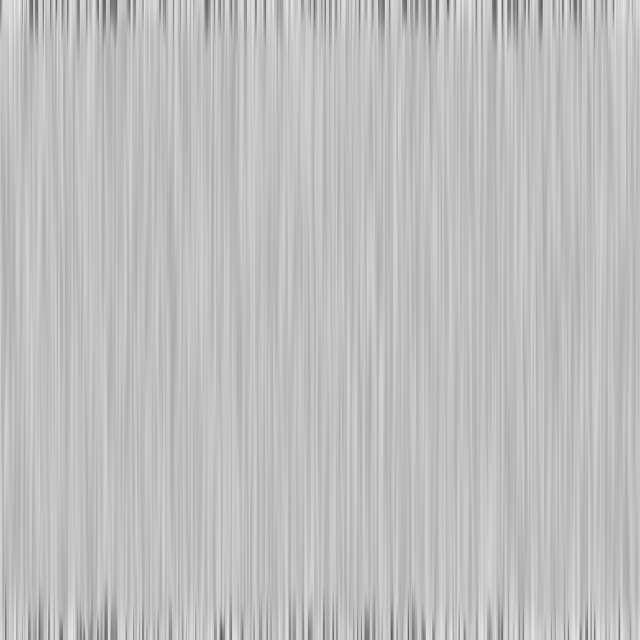
A WebGL 1 fragment shader for this texture:

```glsl
precision highp float;

uniform vec2 u_resolution;

const float BASE_GREY = 0.75;
const float SHADOW_DEPTH = 0.4;
const float EDGE_LIGHT = 0.065;

float hash(vec2 p) {
  return fract(sin(dot(p, vec2(127.1, 311.7))) * 43758.5453);
}

// Smooth random tone running along a single column
float columnTone(float column, float y, float seed) {
  float shifted = y + 7.0 * hash(vec2(column, seed));
  float cell = floor(shifted);
  float t = smoothstep(0.0, 1.0, shifted - cell);
  vec2 key = vec2(column + seed * 17.0, cell);
  return mix(hash(key), hash(key + vec2(0.0, 1.0)), t);
}

// Long vertical fibres, centred on zero
float fibres(vec2 uv, vec2 density, float seed) {
  vec2 p = uv * density;
  float column = floor(p.x);
  float t = smoothstep(0.0, 1.0, p.x - column);
  float left = columnTone(column, p.y, seed);
  float right = columnTone(column + 1.0, p.y, seed);
  return mix(left, right, t) - 0.5;
}

// One-dimensional value noise across the width
float lineNoise(float x, float seed) {
  float cell = floor(x);
  float t = smoothstep(0.0, 1.0, x - cell);
  return mix(hash(vec2(cell, seed)), hash(vec2(cell + 1.0, seed)), t);
}

// Tone change from dark streaks and pale gaps fading in from one border
float borderStreaks(float x, float depth, float seed) {
  float grain = 0.85 * lineNoise(x * 340.0, seed)
              + 0.15 * lineNoise(x * 120.0, seed + 3.0);
  float dark = smoothstep(0.45, 0.95, grain);
  float spread = 0.6 * lineNoise(x * 250.0, seed + 5.0)
               + 0.4 * lineNoise(x * 80.0, seed + 9.0);
  float reach = mix(0.025, 0.14, spread);
  float fade = 1.0 - smoothstep(0.0, reach, depth);
  return fade * (EDGE_LIGHT - SHADOW_DEPTH * dark);
}

void main() {
  vec2 uv = gl_FragCoord.xy / u_resolution;

  // Brushed body, with fine and medium fibres
  float body = 0.13 * fibres(uv, vec2(390.0, 5.0), 1.0)
             + 0.045 * fibres(uv, vec2(230.0, 4.0), 2.0);

  // Contrast rises gently towards the top and bottom
  float depth = min(uv.y, 1.0 - uv.y);
  float contrast = 1.0 + 0.35 * (1.0 - smoothstep(0.0, 0.25, depth));

  float tone = BASE_GREY + body * contrast;
  tone += borderStreaks(uv.x, uv.y, 21.0);
  tone += borderStreaks(uv.x, 1.0 - uv.y, 47.0);

  gl_FragColor = vec4(vec3(clamp(tone, 0.0, 1.0)), 1.0);
}
```
